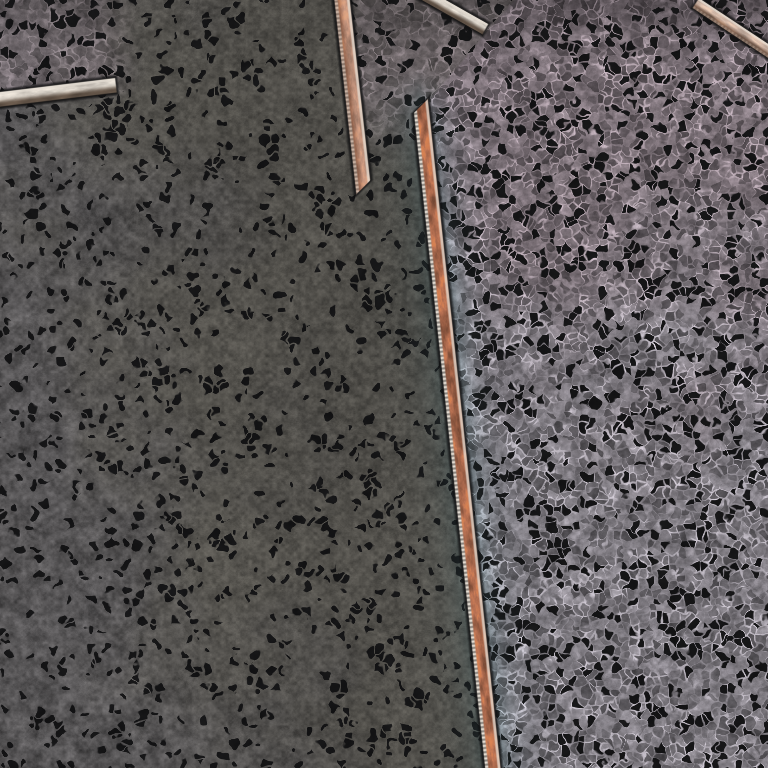
Write a Shadertoy shader that draws this texture.

```glsl
// Polished terrazzo: dark stone slabs with black chips, divided by metal inlays.
// Warped Voronoi cells form the chips; soft masks pack them densely to the right,
// and each inlay is a slanted box with bright rims and a dark seam.
#define CELLS_SPARSE 80.0
#define CELLS_DENSE 94.0
#define BLACK_SPARSE 0.29
#define BLACK_DENSE 0.27
#define OLIVE vec3(0.312, 0.304, 0.285)
#define SLATE vec3(0.335, 0.328, 0.332)
#define LAVENDER vec3(0.500, 0.485, 0.510)
#define ROSE vec3(0.475, 0.425, 0.450)
#define TEAL vec3(0.230, 0.330, 0.345)
#define COPPER vec3(0.690, 0.425, 0.310)
#define CREAM vec3(0.900, 0.870, 0.830)
#define INK vec3(0.055, 0.055, 0.060)

float hash(vec2 p) {
    return fract(sin(dot(p, vec2(127.1, 311.7))) * 43758.5453);
}

vec2 hash2(vec2 p) {
    return vec2(hash(p), hash(p + 57.3));
}

float noise(vec2 p) {
    vec2 i = floor(p), f = fract(p);
    f = f * f * (3.0 - 2.0 * f);
    return mix(mix(hash(i), hash(i + vec2(1, 0)), f.x),
               mix(hash(i + vec2(0, 1)), hash(i + vec2(1, 1)), f.x), f.y);
}

float fbm(vec2 p) {
    float sum = 0.0, amp = 0.5;
    for (int i = 0; i < 4; i++) {
        sum += amp * noise(p);
        p = p * 2.03 + 17.1;
        amp *= 0.5;
    }
    return sum / 0.9375;
}

vec2 site(vec2 cell) {
    return cell + 0.5 + (hash2(cell) - 0.5) * 0.9;
}

// Distances to the cell border in x and to its site in w, cell identity in yz.
vec4 chips(vec2 p) {
    vec2 base = floor(p), home = base;
    float nearest = 9.0;
    for (int k = 0; k < 9; k++) {
        vec2 cell = base + vec2(k % 3 - 1, k / 3 - 1);
        float d = length(site(cell) - p);
        if (d < nearest) { nearest = d; home = cell; }
    }
    vec2 own = site(home);
    float border = 9.0;
    for (int k = 0; k < 25; k++) {
        vec2 cell = home + vec2(k % 5 - 2, k / 5 - 2);
        vec2 other = site(cell);
        if (cell != home)
            border = min(border, dot(0.5 * (own + other) - p, normalize(other - own)));
    }
    return vec4(border, home, nearest);
}

// Paints an inlay from a to b; copper blends a pale core into a red one.
void inlay(inout vec3 col, vec2 p, vec2 a, vec2 b, float halfWidth, float copper) {
    float px = 1.0 / iResolution.y, len = length(b - a);
    vec2 dir = (b - a) / len;
    float along = dot(p - a, dir);
    float side = dot(p - a, vec2(-dir.y, dir.x));
    float slant = along + 0.8 * side * step(0.5, copper);
    float dist = max(abs(side) - halfWidth, max(-slant, slant - len));
    col = mix(col, INK, 0.8 * (1.0 - smoothstep(0.0, 0.005, dist)));

    float s = side / halfWidth;
    float stain = fbm(vec2(along * 60.0, s * 1.5) + a * 90.0);
    vec3 red = COPPER * (0.55 + 0.85 * stain);
    red = mix(red, vec3(0.84, 0.50, 0.29), 0.6 * smoothstep(0.58, 0.75, stain));
    vec3 pale = mix(vec3(0.40, 0.34, 0.29), CREAM, smoothstep(-0.6, 0.2, s));
    vec3 metal = mix(pale * (0.75 + 0.4 * stain), red, copper);
    float dots = 0.8 + 0.2 * sin(along * 1150.0);
    metal = mix(metal, CREAM * dots, smoothstep(0.4, 0.65, -s) * copper);
    metal = mix(metal, CREAM, 0.75 * smoothstep(0.45, 0.7, s));
    metal = mix(metal, INK, 0.85 * smoothstep(0.8, 1.0, abs(s)));
    col = mix(col, metal, 1.0 - smoothstep(-px, px, dist));
}

void mainImage(out vec4 fragColor, in vec2 fragCoord) {
    vec2 p = fragCoord / iResolution.y;
    float cloud = fbm(p * 7.0), fine = fbm(p * 65.0), grit = fbm(p * 190.0);

    // Slab masks: packed right side, half-packed top corners.
    float seam = p.x - (0.642 - 0.109 * p.y);
    float shoulder = p.x - 0.548 - 0.85 * max(p.y - 0.862, 0.0);
    float right = smoothstep(-0.004, 0.008, min(seam, shoulder));
    float topMiddle = smoothstep(0.77, 0.90, p.y) * smoothstep(0.445, 0.475, p.x);
    float topLeft = smoothstep(0.865, 0.89, p.y) * (1.0 - smoothstep(0.12, 0.19, p.x));
    float dense = max(right, 0.6 * max(topMiddle, topLeft));

    // Matrix colours, drifting from olive to slate and from lavender to rose.
    float slate = smoothstep(0.48, 0.08, p.x + 0.2 * p.y + 0.5 * (cloud - 0.5));
    vec3 plain = mix(OLIVE, SLATE, slate);
    plain *= 0.50 + 0.22 * cloud + (0.28 + 0.3 * slate) * fine + 0.56 * grit - 0.15 * slate;
    float rose = smoothstep(0.35, 0.75, p.y + 0.5 * (cloud - 0.5));
    vec3 packed = mix(LAVENDER, ROSE, 0.75 * rose) * (0.60 + 0.4 * fine + 0.46 * grit);
    packed *= 1.0 - 0.25 * smoothstep(0.93, 1.0, p.y);

    // Chips: rounded black ones in plain stone, mixed greys where packed.
    vec2 warp = vec2(noise(p * 120.0), noise(p * 120.0 + 31.0)) - 0.5;
    float cells = right > 0.5 ? CELLS_DENSE : CELLS_SPARSE;
    vec4 chip = chips(p * cells + 0.8 * warp);
    float kind = hash(chip.yz + 9.1), size = hash(chip.yz + 23.7);
    float aa = 0.6 * cells / iResolution.y;
    float inset = mix(0.08, 0.03 + 0.12 * size, dense);
    float radius = mix(0.24 + 0.34 * size, 0.75, dense);
    float inside = min(chip.x - inset, radius - chip.w);
    float body = smoothstep(-aa, aa, inside);
    float blackShare = mix(BLACK_SPARSE + 0.14 * (cloud - 0.5), BLACK_DENSE, dense);
    float black = step(kind, blackShare);
    vec3 grain = packed * mix(0.60, 1.12, hash(chip.yz + 41.0));
    vec3 veins = packed * (1.0 + 0.38 * smoothstep(0.45, 0.7, noise(p * 75.0 + 5.0)));
    vec3 col = mix(plain, mix(veins, grain, body), dense);
    col = mix(col, INK + 0.05 * fine, black * body);

    // Cool stain beside the long inlay.
    float stain = exp(-abs(seam) * 45.0) * smoothstep(0.92, 0.82, p.y);
    col = mix(col, TEAL * (0.5 + 1.1 * dot(col, vec3(0.6))), 0.6 * stain);

    inlay(col, p, vec2(-0.03, 0.867), vec2(0.151, 0.889), 0.0105, 0.0);
    inlay(col, p, vec2(0.442, 1.03), vec2(0.473, 0.756), 0.0110, 0.65);
    inlay(col, p, vec2(0.548, 0.862), vec2(0.645, -0.03), 0.0110, 1.0);
    inlay(col, p, vec2(0.540, 1.014), vec2(0.632, 0.962), 0.0085, 0.0);
    inlay(col, p, vec2(0.906, 0.996), vec2(1.03, 0.914), 0.0085, 0.3);
    fragColor = vec4(clamp(col, 0.0, 1.0), 1.0);
}
```
